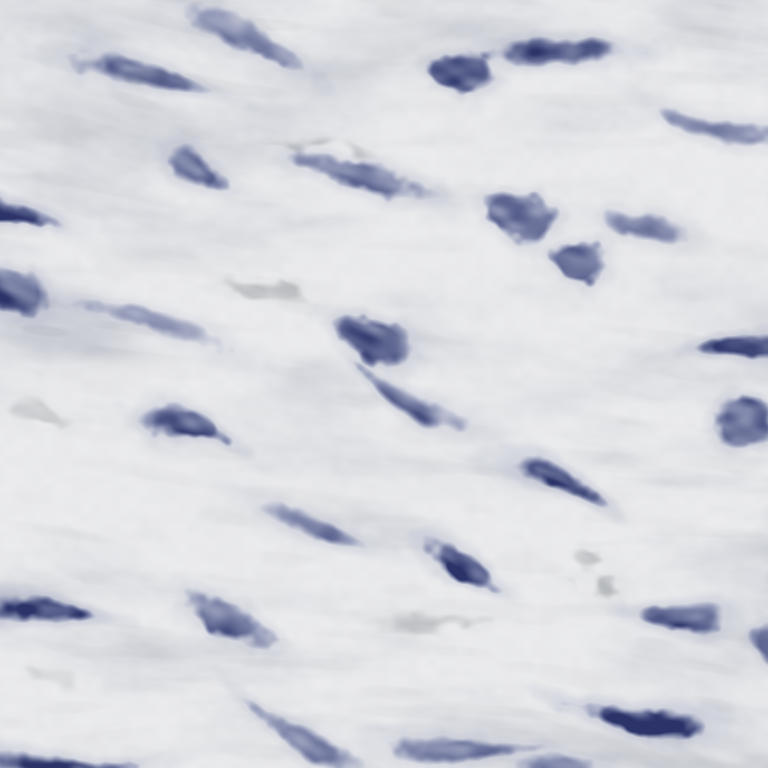
Write a Shadertoy shader that draws this texture.

```glsl
// Stained tissue: blue spindle-shaped nuclei scattered over pale, streaky fibres.
// Jittered grid cells hold bent, tapered ellipses with rough edges and mottled ink;
// stretched fractal noise gives the fibres, and sparse grey smudges the debris.

float hash(vec2 p) {
    return fract(sin(dot(p, vec2(127.1, 311.7))) * 43758.5453);
}

float noise(vec2 p) {
    vec2 i = floor(p), f = fract(p);
    f = f * f * (3.0 - 2.0 * f);
    return mix(mix(hash(i), hash(i + vec2(1, 0)), f.x),
               mix(hash(i + vec2(0, 1)), hash(i + vec2(1, 1)), f.x), f.y);
}

float fbm(vec2 p) {
    float sum = 0.0, amp = 0.52;
    for (int i = 0; i < 5; i++) {
        sum += amp * noise(p);
        p = mat2(1.98, 0.12, -0.12, 1.98) * p + 17.3;
        amp *= 0.5;
    }
    return sum;
}

// Turns coordinates so that features tilt upward to the right by a
mat2 tilt(float a) {
    return mat2(cos(a), -sin(a), sin(a), cos(a));
}

// Ink density of spindle cells, one per kept grid cell
float nuclei(vec2 p, vec2 cells, float keep, float seed) {
    float ink = 0.0;
    vec2 home = floor(p * cells);
    float rough = noise(p * 40.0 + seed) + 0.5 * noise(p * 95.0) - 0.75;

    for (int j = -1; j <= 1; j++)
    for (int i = -1; i <= 1; i++) {
        vec2 id = home + vec2(i, j);
        vec2 key = id + seed;
        if (hash(key + 9.7) > keep) continue;

        // Place, slope down to the right, bend
        vec2 jitter = vec2(hash(key + 1.3), hash(key + 2.9)) - 0.5;
        vec2 q = p - (id + 0.5 + 1.05 * jitter) / cells;
        float spread = hash(key + 4.1) + hash(key + 12.7) - 1.0;
        q = tilt(-0.24 + 0.45 * spread) * q;
        q.y += 3.5 * (hash(key + 5.3) - 0.5) * q.x * q.x;

        // Long cells are thin, short ones plump
        float slender = hash(key + 6.7);
        float halfLen = mix(0.034, 0.084, slender);
        float halfWid = mix(0.026, 0.013, slender) * mix(0.65, 1.25, hash(key + 7.9));
        float along = q.x / halfLen;
        float taper = 1.1 * (hash(key + 8.3) - 0.5);
        float across = q.y / (halfWid * (1.0 + taper * clamp(along, -1.0, 1.0)));
        float d = (length(vec2(along, across)) - 1.0) * halfWid;
        d += min(0.011, 0.5 * halfWid) * rough;

        // Mottled stain, often heavier along the lower side
        float tone = mix(0.42, 1.05, hash(key + 11.1));
        float mottle = 0.68 + 0.5 * noise(q * vec2(42.0, 75.0) + key * 5.0);
        float shade = mottle - 0.35 * hash(key + 13.9) * clamp(across, -1.0, 1.0);
        float body = smoothstep(0.006, -0.007, d) * tone * shade;
        float halo = 0.12 * smoothstep(0.018, 0.0, d);
        ink = max(ink, max(body, halo * tone));
    }
    return clamp(ink, 0.0, 1.0);
}

void mainImage(out vec4 fragColor, in vec2 fragCoord) {
    vec2 uv = fragCoord / iResolution.y;

    // Fibre coordinates: nearly level, wavy, sloping down to the right
    vec2 wave = vec2(0.0, 0.09 * (noise(uv * vec2(3.0, 4.0) + 5.0) - 0.5));
    vec2 fibre = tilt(-0.1) * (uv + wave);

    // Pale ground with broad clouds and soft streaks
    float cloud = fbm(uv * vec2(3.0, 5.0) + 40.0);
    float streak = fbm(fibre * vec2(6.0, 21.0));
    float haze = smoothstep(0.4, 0.85, 0.5 * cloud + 0.5 * streak + 0.01);
    vec3 color = mix(vec3(0.915, 0.917, 0.923), vec3(0.79, 0.80, 0.835), haze);
    color -= 0.04 * smoothstep(0.6, 0.85, noise(fibre * vec2(12.0, 55.0))) * cloud;
    color += 0.014 * (noise(uv * 80.0) - 0.5);

    // Grey debris, broken up by noise
    float debris = nuclei(uv + 0.015 * (noise(uv * 25.0) - 0.5), vec2(4.0), 0.25, 71.0);
    debris *= smoothstep(0.3, 0.7, noise(uv * vec2(34.0, 50.0)));
    color = mix(color, vec3(0.56, 0.58, 0.60), 0.6 * debris);

    // Blue nuclei: light stain is bluer, dense stain is navy
    float ink = nuclei(uv, vec2(5.0, 6.0), 0.86, 3.0);
    vec3 stain = mix(vec3(0.23, 0.30, 0.57), vec3(0.17, 0.20, 0.41), ink);
    color = mix(color, stain, ink);

    fragColor = vec4(color, 1.0);
}
```
